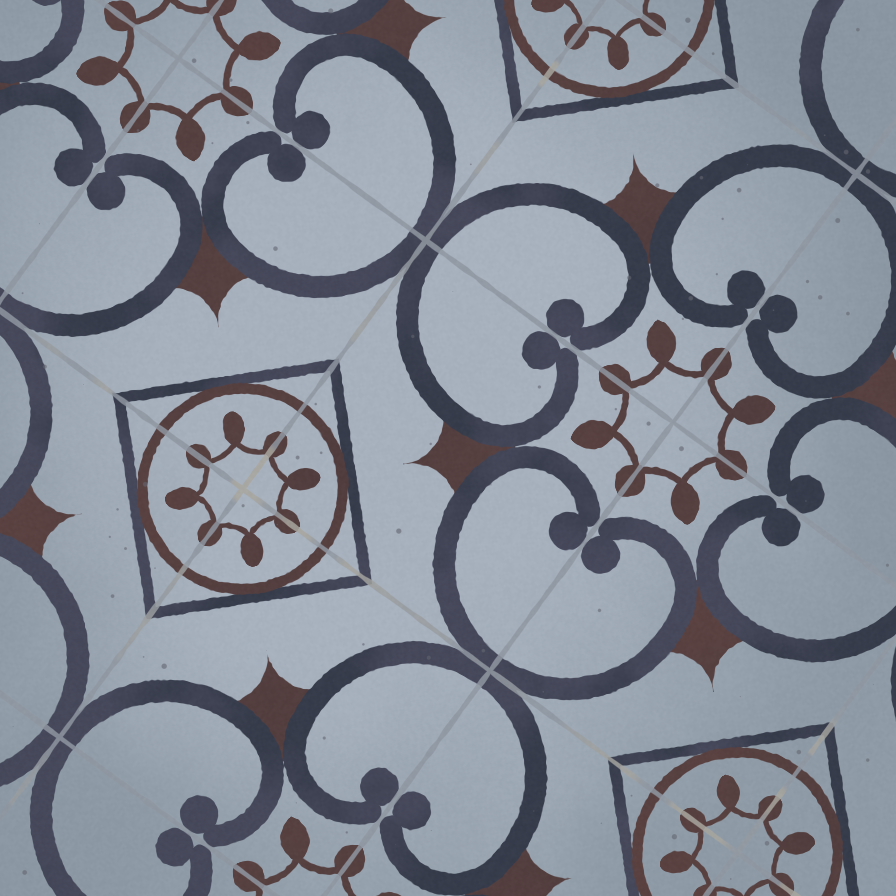
Write a WebGL 2 fragment shader that draws this pattern.

```glsl
#version 300 es
precision highp float;
uniform vec2 u_resolution;
out vec4 fragColor;

float hash(vec2 p) {
  return fract(sin(dot(p, vec2(127.1, 311.7))) * 43758.5453);
}

float noise(vec2 p) {
  vec2 i = floor(p), f = fract(p);
  f = f * f * (3.0 - 2.0 * f);
  return mix(mix(hash(i), hash(i + vec2(1, 0)), f.x),
             mix(hash(i + vec2(0, 1)), hash(i + vec2(1, 1)), f.x), f.y);
}

float fbm(vec2 p) {
  float sum = 0.0, amp = 0.5;
  for (int i = 0; i < 4; i++) {
    sum += amp * noise(p);
    p = p * 2.03 + 7.1;
    amp *= 0.5;
  }
  return sum;
}

// Reflect into the octant 0 <= y <= x
vec2 foldOctant(vec2 p) {
  p = abs(p);
  return p.x > p.y ? p : p.yx;
}

// Components along and across the diagonal
vec2 toDiagonal(vec2 p) {
  return vec2(p.x + p.y, p.x - p.y) * 0.70711;
}

float leaf(vec2 p, float centre, vec2 size, float pointed) {
  float x = (p.x - centre) / size.x;
  float bulge = max(1.0 - x * x, 0.0);
  float halfWidth = size.y * mix(sqrt(bulge), bulge, pointed);
  return max(abs(p.y) - halfWidth, (abs(x) - 1.0) * size.x);
}

// Eight leaves joined by inward-curving stems
float rosette(vec2 q, float pointed) {
  float stem = abs(length(q - 0.323 * vec2(0.924, 0.383)) - 0.158) - 0.011;
  stem = max(stem, length(q) - 0.205);
  float axisLeaf = leaf(q, 0.235, vec2(0.06, 0.049), pointed);
  float diagonalLeaf = leaf(toDiagonal(q), 0.263, vec2(0.073, 0.047), pointed);
  return min(stem, min(axisLeaf, diagonalLeaf));
}

// Heart-shaped scroll: wide arc, tight arc, round curl
float scroll(vec2 q) {
  vec2 wide = q - vec2(0.575, 0.0), tight = q - vec2(0.535, 0.195);
  vec2 end = vec2(-0.65, -0.76);
  float d;
  if (wide.x * 0.195 + wide.y * 0.04 > 0.0) d = abs(length(wide) - 0.402);
  else if (end.x * tight.y - end.y * tight.x > 0.0) d = length(tight - end * 0.203);
  else d = abs(length(tight) - 0.203);
  return min(d - 0.036, length(q - vec2(0.485, 0.066)) - 0.062);
}

// Concave spear between neighbouring scrolls
float spear(vec2 q) {
  vec2 s = toDiagonal(q);
  s.y = abs(s.y);
  float d = max(0.152 - length(s - vec2(0.885, 0.152)), s.x - 0.884);
  d = max(d, max(0.52 - s.x, s.y - 0.15));
  return max(d, 0.402 - length(q - vec2(0.575, 0.0)));
}

float cover(float d, float aa) {
  return 1.0 - smoothstep(-aa, aa, d);
}

void main() {
  vec2 p = gl_FragCoord.xy / u_resolution;

  // Tilted tile grid; the design repeats every two tiles
  mat2 tileAxes = mat2(0.276, -0.203, 0.2044, 0.2773);
  vec2 uv = inverse(tileAxes) * (p - vec2(0.7513, 0.5286));
  float aa = 2.2 / min(u_resolution.x, u_resolution.y);
  vec2 cell = mod(uv + 1.0, 2.0) - 1.0;
  vec2 flower = foldOctant(cell);
  vec2 medallion = foldOctant(1.0 - abs(cell));
  float wobble = (noise(uv * 70.0) - 0.5) * 0.005;

  // Glazed ground, lighter near the middle
  float cloud = fbm(uv * 2.5);
  float shade = length((p - vec2(0.43, 0.55)) * vec2(1.0, 0.9));
  shade = smoothstep(0.2, 0.62, shade + (cloud - 0.47) * 0.15);
  vec3 color = mix(vec3(0.655, 0.695, 0.745), vec3(0.55, 0.60, 0.645), shade);
  color += (hash(floor(uv)) - 0.5) * 0.016;

  vec3 navy = mix(vec3(0.215, 0.235, 0.295), vec3(0.275, 0.285, 0.355),
                  smoothstep(0.35, 0.6, cloud + 0.25 * (0.5 - p.x)));
  vec3 brown = mix(vec3(0.31, 0.235, 0.24), vec3(0.37, 0.265, 0.26), cloud);

  // Flower
  color = mix(color, brown, cover(spear(flower) + wobble, aa));
  color = mix(color, brown, cover(rosette(flower, 0.55) + wobble, aa));
  color = mix(color, navy, cover(scroll(flower) + wobble, aa));

  // Medallion in its square frame
  float frame = abs((medallion.x + medallion.y) * 0.70711 - 0.353) - 0.018;
  float ring = abs(length(medallion) - 0.326) - 0.017;
  float sprig = rosette(medallion / 0.76, 0.1) * 0.76;
  color = mix(color, navy, cover(frame + wobble, aa));
  color = mix(color, brown, cover(min(ring, sprig) + wobble, aa));

  // Grout with worn, sandy stretches
  vec2 joint = abs(fract(uv + 0.5) - 0.5);
  float grout = min(joint.x, joint.y) - 0.006 - 0.005 * noise(uv * 25.0);
  float sandy = smoothstep(0.5, 0.75, noise(uv * 9.0)) * smoothstep(0.6, 0.1, medallion.y + medallion.x * 0.5);
  vec3 groutColor = mix(vec3(0.56, 0.59, 0.63), vec3(0.66, 0.65, 0.62), sandy);
  color = mix(color, groutColor, 0.85 * cover(grout, aa));

  // Sparse specks and fine grain
  vec2 speckCell = floor(uv * 9.0);
  vec2 speckAt = 0.2 + 0.6 * vec2(hash(speckCell), hash(speckCell + 4.7));
  float speck = length(fract(uv * 9.0) - speckAt) / 9.0 - 0.009 * hash(speckCell + 8.3);
  color = mix(color, vec3(0.39, 0.40, 0.44), 0.6 * step(0.9, hash(speckCell + 2.9)) * cover(speck, aa));
  color += (noise(uv * 120.0) - 0.5) * 0.018;
  fragColor = vec4(color, 1.0);
}
```
